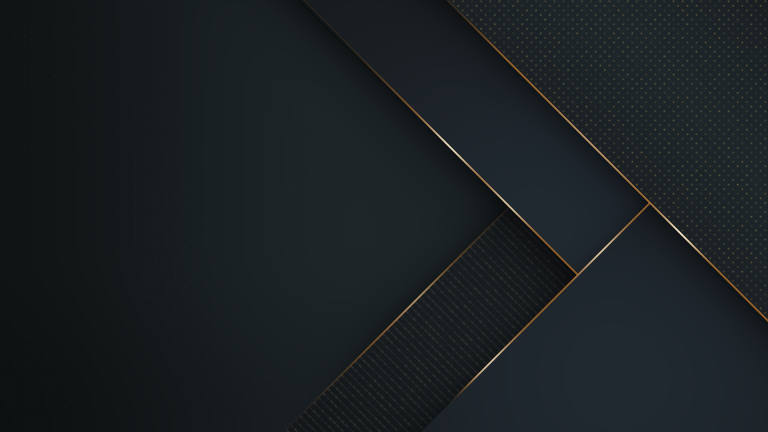
Reproduce this background procedurally as a Shadertoy shader.

```glsl
// Panel edges, as distances along the two diagonals
const float UPPER_EDGE = 1.439;
const float BAND_EDGE = 1.203;
const float LOWER_EDGE = 0.689;
const float STRIP_EDGE = 0.465;

const float TRIM_RADIUS = 0.0021;
const float DOT_RADIUS = 0.0018;
const vec2 GOLD_PITCH = vec2(0.0150, 0.0150);
const vec2 DASH_PITCH = vec2(0.0150, 0.0125);
const float FAINT_PITCH = 0.0232;

const vec3 NIGHT = vec3(0.060, 0.077, 0.080);
const vec3 SLATE = vec3(0.118, 0.148, 0.163);
const vec3 CHARCOAL = vec3(0.088, 0.104, 0.114);
const vec3 STEEL = vec3(0.128, 0.160, 0.190);
const vec3 BRONZE = vec3(0.62, 0.40, 0.17);
const vec3 SHINE = vec3(1.00, 0.93, 0.80);
const vec3 DOT_GOLD = vec3(0.50, 0.43, 0.27);
const vec3 DASH_GREY = vec3(0.30, 0.30, 0.29);

float hash(vec2 p) {
    p = fract(p * vec2(123.34, 456.21));
    p += dot(p, p + 45.32);
    return fract(p.x * p.y);
}

float bump(float x, float center, float width) {
    float t = (x - center) / width;
    return exp(-t * t);
}

// Light left beside a raised edge at distance d
float shade(float d, float width, float depth) {
    return 1.0 - depth * exp(-max(d, 0.0) / width);
}

float cover(float d, float px) {
    return smoothstep(-0.6 * px, 0.6 * px, d);
}

// Repeated marks: halfLength stretches each dot along the second axis
float marks(vec2 p, vec2 pitch, float halfLength, float px) {
    vec2 cell = floor(p / pitch);
    vec2 q = abs(p - (cell + 0.5) * pitch);
    q.y = max(q.y - halfLength, 0.0);
    float dotMask = 1.0 - smoothstep(DOT_RADIUS - px, DOT_RADIUS + px, length(q));
    return dotMask * mix(0.35, 1.0, hash(cell));
}

// Metallic line with a given strength and highlight
vec3 trim(vec3 base, float d, float strength, float shine, float px) {
    float line = 1.0 - smoothstep(TRIM_RADIUS - 0.6 * px, TRIM_RADIUS + 0.6 * px, abs(d));
    return mix(base, mix(BRONZE, SHINE, shine), line * strength);
}

void mainImage(out vec4 fragColor, in vec2 fragCoord) {
    float px = 1.0 / iResolution.y;
    vec2 p = fragCoord * px;
    vec2 q = vec2(p.x + p.y, p.x - p.y) * 0.70711;
    float upper = q.x - UPPER_EDGE;
    float band = q.x - BAND_EDGE;
    float lower = q.y - LOWER_EDGE;
    float strip = q.y - STRIP_EDGE;

    // Backdrop with faint dots
    vec3 color = mix(NIGHT, SLATE, smoothstep(-0.05, 0.85, p.x));
    color *= mix(0.82, 1.0, smoothstep(0.0, 0.45, p.y));
    float patches = 0.5 + 0.5 * sin(p.x * 9.0 + 1.0) * cos(p.y * 7.0);
    float faint = marks(p, vec2(FAINT_PITCH), 0.0, px);
    color += 0.035 * faint * patches * (1.0 - smoothstep(0.7, 0.95, p.x));
    color *= shade(-strip, 0.035, 0.38 * smoothstep(0.45, 0.9, q.x));

    // Dashed strip
    vec3 stripColor = CHARCOAL * mix(0.85, 1.08, smoothstep(0.4, 1.0, q.x));
    float dashes = marks(q, DASH_PITCH, 0.0032, px);
    stripColor = mix(stripColor, DASH_GREY, 0.48 * dashes);
    stripColor *= shade(-lower, 0.03, 0.30);
    color = mix(color, stripColor, cover(strip, px));
    color *= shade(-band, 0.052, 0.58);

    // Smooth band
    float bandGlow = bump(q.y, 0.55, 0.50);
    vec3 bandColor = mix(CHARCOAL, STEEL, bandGlow);
    bandColor *= shade(-lower, 0.02, 0.22);
    color = mix(color, bandColor, cover(band, px));

    // Lower panel
    float panelGlow = exp(-2.6 * dot(p - vec2(1.43, 0.13), p - vec2(1.43, 0.13)));
    vec3 panelColor = mix(CHARCOAL * 0.85, STEEL, panelGlow);
    color = mix(color, panelColor, cover(lower, px));
    color *= shade(-upper, 0.042, 0.50);

    // Upper panel with gold dots
    vec3 upperColor = mix(CHARCOAL, SLATE, bump(q.x, 1.68, 0.28));
    float goldDots = marks(q, GOLD_PITCH, 0.0, px);
    upperColor = mix(upperColor, DOT_GOLD, 0.72 * goldDots);
    color = mix(color, upperColor, cover(upper, px));

    // Metallic trims
    float onStrip = 1.0 - cover(band, px);
    float stripLight = bump(q.x, 0.87, 0.22);
    color = trim(color, strip, 0.85 * stripLight * onStrip, 0.45 * bump(q.x, 0.90, 0.07), px);

    float bandLight = mix(0.12, 0.9, smoothstep(-0.1, 0.24, q.y)) * (1.0 - cover(lower, px));
    float bandShine = bump(q.y, 0.27, 0.07) + 0.8 * bump(q.y, 0.46, 0.06);
    color = trim(color, band, bandLight, min(bandShine, 1.0), px);

    float lowerLight = 0.9 * smoothstep(0.77, 0.88, q.x) * (1.0 - cover(upper, px));
    float lowerShine = 0.8 * bump(q.x, 0.92, 0.06) + 0.8 * bump(q.x, 1.28, 0.06);
    color = trim(color, lower, lowerLight, lowerShine, px);

    float upperLight = mix(0.2, 0.95, smoothstep(0.02, 0.25, q.y));
    float upperShine = 0.4 * bump(q.y, 0.50, 0.12) + bump(q.y, 0.79, 0.06);
    color = trim(color, upper, upperLight, min(upperShine, 1.0), px);

    fragColor = vec4(color, 1.0);
}
```
